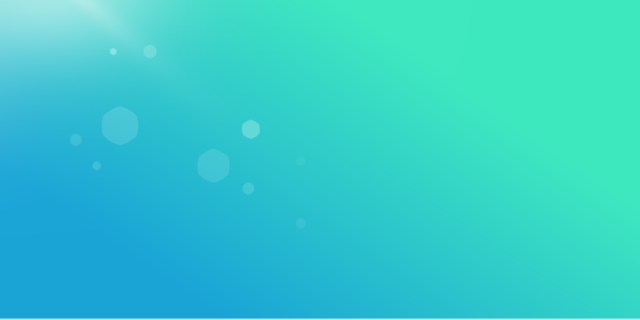
Reproduce this background procedurally as a Shadertoy shader.

```glsl
// Blue to mint diagonal gradient with a corner light, a slanted ray and pale bokeh discs.

// Soft-edged hexagon with rounded corners, as cast by a lens aperture
float bokeh(vec2 p, float radius, float blur) {
    vec2 a = abs(p);
    float hexagon = max(a.x, a.x * 0.5 + a.y * 0.866);
    float shape = mix(length(p), hexagon, 0.45);
    return 1.0 - smoothstep(radius - blur, radius + blur, shape);
}

void mainImage(out vec4 fragColor, in vec2 fragCoord) {
    // Height is one unit, the origin is at the lower left
    vec2 p = fragCoord / iResolution.y;
    float pixel = 1.0 / iResolution.y;

    // Diagonal base gradient
    float slope = clamp(dot(p, vec2(0.55, 0.83)) - 0.4, 0.0, 1.0);
    vec3 color = mix(vec3(0.10, 0.645, 0.84), vec3(0.245, 0.91, 0.75), slope);

    // Corner light: a flat pool along the top and a haze down the left side
    vec2 pool = (p - vec2(0.2, 1.04)) * vec2(3.0, 4.5);
    float light = 0.62 * exp(-dot(pool, pool));
    light += 0.26 * exp(-5.0 * p.x) * smoothstep(0.25, 1.0, p.y);
    color = mix(color, vec3(0.83, 0.96, 0.94), light);

    // Ray that widens and fades away from the light
    vec2 fromLight = p - vec2(0.24, 1.02);
    float along = max(dot(fromLight, vec2(0.76, -0.65)), 0.0);
    float across = dot(fromLight, vec2(0.65, 0.76)) / (0.025 + 0.07 * along);
    float ray = 0.32 * exp(-4.5 * along - across * across);
    color = mix(color, vec3(0.9, 0.97, 0.94), ray);

    // Bokeh discs: centre, radius, opacity
    vec4 discs[10] = vec4[10](
        vec4(0.375, 0.607, 0.057, 0.19), vec4(0.667, 0.482, 0.050, 0.16),
        vec4(0.784, 0.596, 0.028, 0.36), vec4(0.469, 0.839, 0.020, 0.25),
        vec4(0.354, 0.839, 0.010, 0.50), vec4(0.237, 0.563, 0.018, 0.16),
        vec4(0.302, 0.482, 0.013, 0.19), vec4(0.776, 0.411, 0.018, 0.19),
        vec4(0.940, 0.497, 0.014, 0.07), vec4(0.940, 0.302, 0.015, 0.10));
    for (int i = 0; i < 10; i++) {
        vec4 disc = discs[i];
        float cover = bokeh(p - disc.xy, disc.z, max(pixel, 0.003));
        color = mix(color, vec3(0.75, 0.95, 0.95), cover * disc.w);
    }

    // Thin pale rim along the bottom
    float rim = 1.0 - smoothstep(0.002, 0.007, p.y);
    color = mix(color, vec3(0.9, 0.97, 0.98), 0.8 * rim);

    fragColor = vec4(color, 1.0);
}
```
